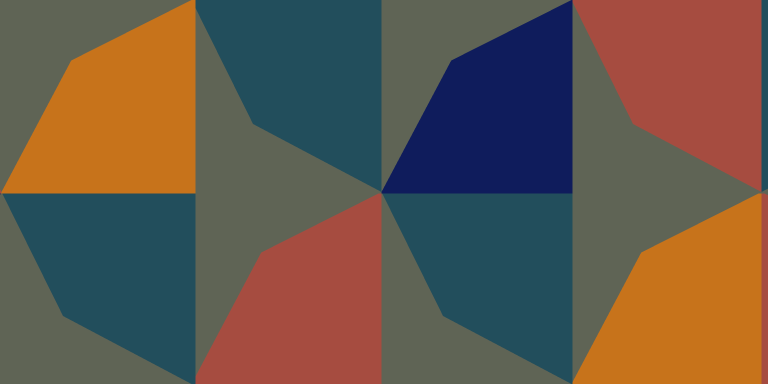
Write a WebGL 1 fragment shader that draws this pattern.

```glsl
precision highp float;
// Staggered half-octagon scales cut into coloured kites on an olive ground.

uniform vec2 u_resolution;

// Kite colours: 0 teal, 1 brick, 2 orange, 3 navy.
vec3 inkColour(float ink) {
  if (ink < 0.5) return vec3(0.135, 0.305, 0.36);
  if (ink < 1.5) return vec3(0.65, 0.30, 0.25);
  if (ink < 2.5) return vec3(0.78, 0.45, 0.105);
  return vec3(0.06, 0.11, 0.36);
}

// Positive inside a kite with tips at (0,0) and (1,1) and a bent outer edge.
float kite(vec2 q, vec2 bend) {
  float steepSide = q.x * bend.y / bend.x - q.y;
  float flatSide = mix(bend.y, 1.0, (q.x - bend.x) / (1.0 - bend.x)) - q.y;
  return min(steepSide, flatSide);
}

vec3 pattern(vec2 p) {
  // Panels of four columns, every other one mirrored.
  float u = (p.x - 0.0039) / 0.4948;
  float mirrored = mod(floor(u / 4.0), 2.0);
  u = mod(u, 4.0);
  u = mix(u, 4.0 - u, mirrored);

  // Even columns overhang their right neighbour by a varying sliver.
  float column = floor(u);
  float overhang = mod(column, 2.0) * (0.029 - 0.008 * column);
  if (u - column < overhang) column -= 1.0;

  // Distance from the straight side, which swaps between columns.
  bool top = p.y > 0.496;
  bool even = mod(column, 2.0) < 0.5;
  float rise = top ? 2.0 * p.y - 1.0 : 1.0 - 2.0 * p.y;
  vec2 q = vec2(u - column, even ? rise : 1.0 - rise);
  vec2 bend = top == even ? vec2(0.367, 0.685) : vec2(0.324, 0.646);
  if (kite(q, bend) < 0.0) return vec3(0.373, 0.392, 0.333);

  // Colour sequence along each row, shifted in mirrored panels.
  vec4 inks = top ? vec4(2.0, 0.0, 3.0, 1.0) : vec4(0.0, 1.0, 0.0, 2.0);
  vec4 chosen = vec4(equal(vec4(0.0, 1.0, 2.0, 3.0), vec4(column)));
  return inkColour(mod(dot(inks, chosen) - mirrored + 4.0, 4.0));
}

void main() {
  // Average a 4 by 4 grid of samples to smooth the edges.
  vec3 sum = vec3(0.0);
  for (int i = 0; i < 4; i++) {
    for (int j = 0; j < 4; j++) {
      vec2 offset = (vec2(float(i), float(j)) + 0.5) / 4.0 - 0.5;
      sum += pattern((gl_FragCoord.xy + offset) / u_resolution.y);
    }
  }
  gl_FragColor = vec4(sum / 16.0, 1.0);
}
```
